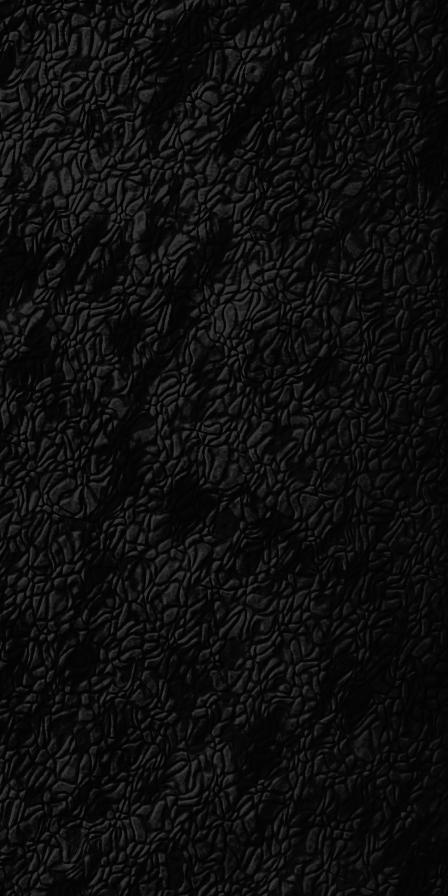
This texture is drawn by a Shadertoy shader. Its source:

```glsl
const vec3 PIT = vec3(0.012);
const vec3 BASE = vec3(0.04);
const vec3 MID = vec3(0.11);
const vec3 GLINT = vec3(0.20);
const vec2 GRAIN_DIR = vec2(0.45, 0.893);   // direction the hide is stretched in
const float STRETCH = 1.5;
const float PEBBLES = 44.0;                 // pebbles across the canvas
const float WRINKLES = 90.0;
const float SPECKS = 230.0;
const vec2 LIGHT_STEP = vec2(-0.0045, 0.0045);
const float RELIEF = 0.85;

float hash(vec2 p) {
    return fract(sin(dot(p, vec2(127.1, 311.7))) * 43758.5);
}

vec2 hash2(vec2 p) {
    return vec2(hash(p), hash(p + 57.3));
}

float noise(vec2 p) {
    vec2 i = floor(p), f = fract(p);
    f = f * f * (3.0 - 2.0 * f);
    return mix(mix(hash(i), hash(i + vec2(1, 0)), f.x),
               mix(hash(i + vec2(0, 1)), hash(i + vec2(1, 1)), f.x), f.y);
}

float fbm(vec2 p) {
    float sum = 0.0, amp = 0.5;
    for (int i = 0; i < 4; i++) {
        sum += amp * noise(p);
        p = p * 2.03 + 17.1;
        amp *= 0.5;
    }
    return sum;
}

// Gap between the two nearest cell centres: zero along the creases
float cellGap(vec2 p) {
    vec2 cell = floor(p);
    float near = 9.0, next = 9.0;
    for (int y = -1; y <= 1; y++)
    for (int x = -1; x <= 1; x++) {
        vec2 c = cell + vec2(x, y);
        float d = length(c + hash2(c) - p);
        next = min(next, max(near, d));
        near = min(near, d);
    }
    return next - near;
}

// Coordinates across and along the stretched grain
vec2 toGrain(vec2 uv) {
    vec2 across = vec2(GRAIN_DIR.y, -GRAIN_DIR.x);
    return vec2(dot(uv, across), dot(uv, GRAIN_DIR) / STRETCH);
}

float pebble(vec2 g) {
    vec2 warp = vec2(noise(g * 30.0), noise(g * 30.0 + 41.0)) - 0.5;
    return smoothstep(0.0, 0.5, cellGap(g * PEBBLES + warp * 1.8));
}

float height(vec2 uv) {
    vec2 g = toGrain(uv);
    return 0.5 * pebble(g) + 0.45 * noise(g * WRINKLES) + 0.7 * fbm(g * 18.0);
}

// Long broken furrows: 1 in the furrow, 0 on the open hide
float furrow(vec2 g) {
    vec2 q = g * vec2(13.0, 6.0) + 0.8 * fbm(g * 22.0);
    float line = 1.0 - smoothstep(0.02, 0.1, abs(fbm(q) - 0.47));
    return line * smoothstep(0.42, 0.62, noise(g * vec2(17.0, 11.0) + 8.0));
}

// Soft light from the upper left, fading to the right and the bottom
float illumination(vec2 st) {
    float side = 1.0 - 0.36 * smoothstep(0.35, 1.0, st.x);
    float fall = mix(0.92, 1.14, smoothstep(0.0, 1.0, st.y));
    float rim = mix(0.6, 1.0, smoothstep(0.0, 0.03, 1.0 - st.x));
    return side * fall * rim;
}

void mainImage(out vec4 fragColor, in vec2 fragCoord) {
    vec2 uv = fragCoord / iResolution.x;
    vec2 g = toGrain(uv);

    // Relief lit from one side, with sunken creases
    float slope = height(uv) - height(uv + LIGHT_STEP);
    float tone = 0.22 + 0.32 * pebble(g) + RELIEF * slope;
    tone += 0.5 * (fbm(g * 9.0 + 3.0) - 0.47);
    tone += 0.28 * (noise(uv * SPECKS) - 0.5);
    tone *= 1.0 - 0.75 * furrow(g);
    tone *= illumination(fragCoord / iResolution.xy);

    // Tone to colour
    vec3 color = mix(PIT, BASE, clamp(tone / 0.35, 0.0, 1.0));
    color = mix(color, MID, smoothstep(0.33, 0.6, tone));
    color = mix(color, GLINT, smoothstep(0.58, 0.88, tone));
    fragColor = vec4(color, 1.0);
}
```
